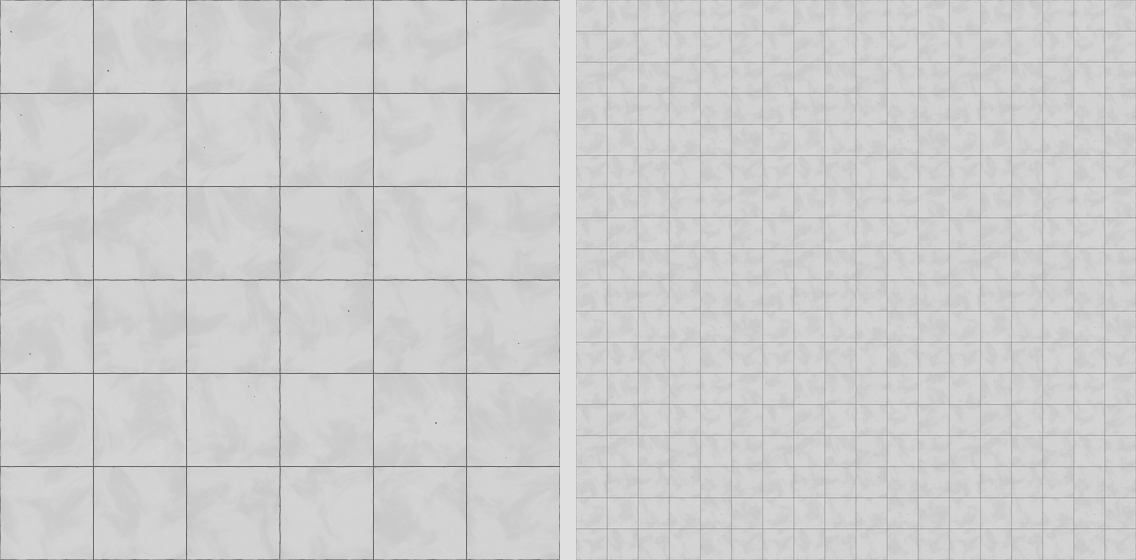
Left, the tile; right, the same tile 3 across and 3 down.
Reproduce this texture procedurally as a three.js fragment shader.

```glsl
// Six by six pale grey concrete tiles with thin dark joints, cloudy stains, veins and pits.
varying vec2 vUv;

const float TILES = 6.0;
const float TAU = 6.2831853;

vec2 hash2(vec2 p) {
  vec3 q = fract(p.xyx * vec3(0.1031, 0.1030, 0.0973));
  q += dot(q, q.yzx + 33.33);
  return fract((q.xx + q.yz) * q.zy);
}

// Layered sines, turned and bent at every octave; centred on zero.
float clouds(vec2 p) {
  float sum = 0.0;
  float gain = 0.5;
  for (int i = 0; i < 6; i++) {
    p = mat2(0.8, 0.6, -0.6, 0.8) * p + 0.6 * sin(p.yx + float(i));
    sum += gain * sin(p.x) * sin(p.y);
    p *= 1.9;
    gain *= 0.64;
  }
  return sum;
}

// Slight waver of a joint; whole frequencies let it wrap over the canvas.
float waver(float along, float line) {
  float t = TAU * along;
  return 0.0009 * sin(17.0 * t + line * 2.3)
       + 0.0006 * sin(43.0 * t + line * 4.1 + sin(11.0 * t));
}

// Chipped joint coverage from the signed offset to its centre.
float joint(float offset, float along, float line) {
  float t = TAU * along;
  float chip = sin(29.0 * t + line * 3.0) * sin(61.0 * t + line * 5.0);
  float halfWidth = 0.0054 + 0.0012 * smoothstep(0.45, 1.0, chip);
  float d = abs(offset + waver(along, line));
  return 1.0 - smoothstep(halfWidth - 0.0045, halfWidth + 0.0045, d);
}

void main() {
  vec2 grid = vUv * TILES;
  vec2 cell = fract(grid);
  vec2 id = mod(floor(grid), TILES);
  vec2 seed = hash2(id + 3.0);
  vec2 traits = hash2(id + 41.0);

  // Cloudy stains, different on each tile
  vec2 place = cell * 5.5 + seed * 60.0;
  float stain = clouds(place);
  float shade = 0.829 - 0.032 * smoothstep(-0.3, 0.6, stain);
  shade += 0.007 * (traits.y - 0.5);
  shade += 0.005 * clouds(place * 4.0 + 9.0);

  // Darker tile borders with a faint pale rim
  vec2 inset = min(cell, 1.0 - cell);
  float edge = min(inset.x, inset.y);
  shade -= 0.014 * exp(-14.0 * edge) * (0.8 + 0.8 * stain);
  shade += 0.008 * (1.0 - smoothstep(0.004, 0.008, abs(edge - 0.018)));

  // Pale diagonal veins on a few tiles
  float slope = traits.y > 0.35 ? -0.7 : 0.8;
  float across = cell.y + slope * cell.x;
  float bend = 0.12 * clouds(cell * 3.0 + seed * 20.0);
  float ridge = abs(sin(13.0 * (across + bend) + seed.x * TAU));
  float vein = 1.0 - smoothstep(0.0, 0.2, ridge);
  float veinMask = step(0.80, traits.x) * smoothstep(-0.15, 0.35, clouds(place * 0.6 + 4.0));
  shade += 0.014 * vein * veinMask * smoothstep(0.0, 0.12, edge);

  // Hairline scratches, a little darker than the tile
  float hair = abs(clouds(place * 0.55 + 17.0) - 0.12);
  float hairMask = smoothstep(0.1, 0.4, clouds(place * 0.7 + 31.0));
  shade -= 0.010 * (1.0 - smoothstep(0.0, 0.025, hair)) * hairMask;

  vec3 color = vec3(shade);

  // Sparse pits with a lighter core
  for (int i = 0; i < 2; i++) {
    vec2 pick = hash2(id + 71.0 + 13.0 * float(i));
    vec2 center = 0.08 + 0.84 * hash2(id + 107.0 + 17.0 * float(i));
    vec2 away = cell - center;
    away.x += 0.35 * away.y;
    float radius = mix(0.005, 0.010, pick.y * pick.y);
    float d = length(away);
    float pit = 1.0 - smoothstep(radius - 0.004, radius + 0.004, d);
    float core = 1.0 - smoothstep(0.0, radius * 0.7, d);
    color = mix(color, vec3(0.38 + 0.25 * core), 0.8 * pit * step(0.74, pick.x));
  }

  // Joints centred on the tile borders
  vec2 offset = fract(grid + 0.5) - 0.5;
  vec2 line = mod(floor(grid + 0.5), TILES);
  float upright = joint(offset.x, vUv.y, line.x);
  float level = joint(offset.y, vUv.x, line.y + 7.0);
  color = mix(color, vec3(0.35), 0.88 * max(upright, level));

  gl_FragColor = vec4(color, 1.0);
}
```
